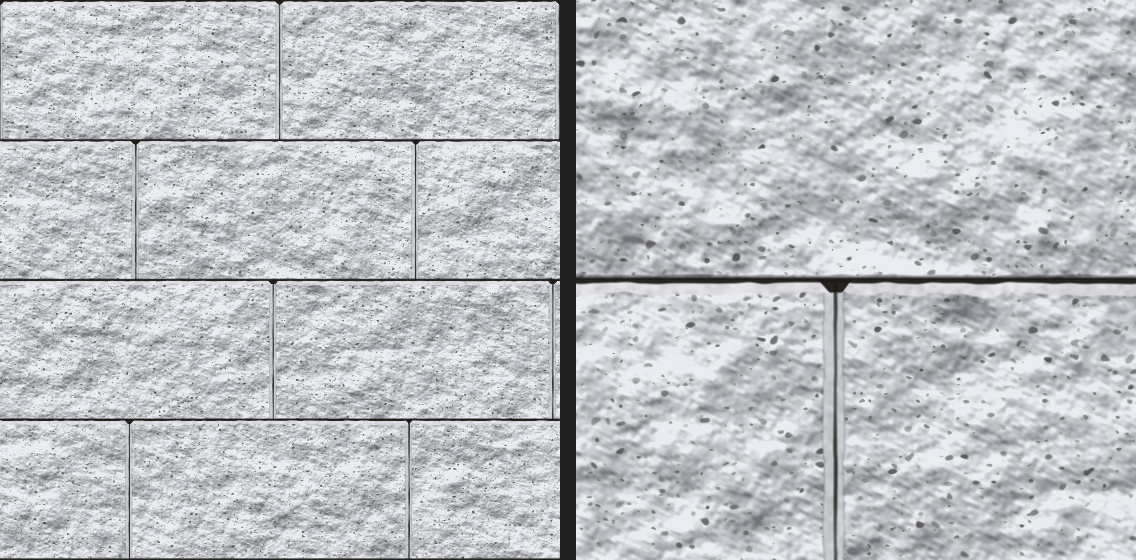
Left: the whole. Right: its middle third, enlarged.
This texture is drawn by a three.js fragment shader. Its source:

```glsl
// Wall of pale split-face stone blocks in running bond with thin dark joints.
varying vec2 vUv;

const float ROWS = 4.008;         // courses over the canvas height
const float BLOCK_WIDTH = 0.4995;
const float SOFT = 0.0009;        // edge smoothing in canvas units

const vec3 LIGHT_STONE = vec3(0.915, 0.925, 0.945);
const vec3 SHADED_STONE = vec3(0.44, 0.45, 0.47);
const vec3 LIP = vec3(0.88, 0.875, 0.89);
const vec3 CHAMFER = vec3(0.78, 0.795, 0.81);
const vec3 SPECK = vec3(0.27, 0.265, 0.27);
const vec3 JOINT = vec3(0.11, 0.10, 0.09);

float hash(vec2 p) {
  vec3 q = fract(vec3(p.xyx) * 0.1031);
  q += dot(q, q.yzx + 33.33);
  return fract((q.x + q.y) * q.z);
}

float noise(vec2 p) {
  vec2 i = floor(p);
  vec2 f = fract(p);
  f = f * f * (3.0 - 2.0 * f);
  float low = mix(hash(i), hash(i + vec2(1.0, 0.0)), f.x);
  float high = mix(hash(i + vec2(0.0, 1.0)), hash(i + 1.0), f.x);
  return mix(low, high, f.y);
}

// Rough height field; each octave turns to avoid aligned streaks.
float stoneHeight(vec2 p) {
  p = mat2(0.95, 0.31, -0.31, 0.95) * p * vec2(18.0, 25.0);
  float height = 0.0;
  float amplitude = 0.5;
  for (int i = 0; i < 5; i++) {
    height += amplitude * noise(p);
    p = mat2(1.90, 0.87, -0.87, 1.90) * p + 7.3;
    amplitude *= 0.61;
  }
  return height;
}

// Mineral grains of uneven outline, at most one per grid cell.
float specks(vec2 p, float cells, float density) {
  vec2 g = p * cells;
  g += 0.35 * vec2(noise(g * 1.7), noise(g * 1.7 + 31.0));
  vec2 id = floor(g);
  float present = step(hash(id + 3.7), density);
  vec2 center = 0.35 + 0.3 * vec2(hash(id + 11.0), hash(id + 23.0));
  vec2 d = (fract(g) - center) * vec2(0.85, 1.15);
  float radius = mix(0.11, 0.25, hash(id + 41.0));
  float disc = 1.0 - smoothstep(radius - 0.08, radius + 0.10, length(d));
  return present * disc * mix(0.35, 1.0, hash(id + 57.0));
}

// Coverage of the region where a distance is below an edge.
float below(float d, float edge) {
  return 1.0 - smoothstep(edge - SOFT, edge + SOFT, d);
}

vec3 stoneColor(vec2 p, vec2 block) {
  vec2 q = p + 5.0 * vec2(hash(block + 2.0), hash(block + 9.0));
  // Light from above: a short step shows grit, a long one shows ledges.
  float height = stoneHeight(q);
  float grit = height - stoneHeight(q + vec2(-0.0012, 0.0026));
  float ledges = height - stoneHeight(q + vec2(-0.0050, 0.0090));
  float patches = noise(q * vec2(9.0, 14.0)) + noise(q * vec2(26.0, 40.0)) - 1.0;
  float tone = 0.73 + 4.2 * grit + 0.75 * ledges + 0.14 * patches;
  tone += 0.04 * (hash(block) - 0.5);
  vec3 color = mix(SHADED_STONE, LIGHT_STONE, clamp(tone, 0.0, 1.0));
  float grains = max(specks(q, 120.0, 0.16), 0.75 * specks(q + 1.7, 210.0, 0.13));
  return mix(color, SPECK, grains * 0.85);
}

void main() {
  // Block layout: alternate courses shift by half a block, plus a slow drift.
  float y = vUv.y * ROWS - 0.004;
  float row = floor(y);
  float shift = 0.231 + 0.0058 * row + 0.251 * mod(row, 2.0);
  float x = (vUv.x - shift) / BLOCK_WIDTH;
  vec2 block = vec2(floor(x), row) + 20.0;

  // Distances to the block edges; side is signed around the nearest joint.
  float fromBottom = fract(y) / ROWS;
  float fromTop = (1.0 - fract(y)) / ROWS;
  float side = (fract(x + 0.5) - 0.5) * BLOCK_WIDTH;
  vec2 jointId = vec2(floor(x + 0.5), row) + 50.0;

  vec3 color = stoneColor(vUv, block);
  float chipX = noise(vec2(vUv.x * 110.0, row * 7.0)) - 0.5;
  float chipY = noise(vec2(jointId.x * 13.0, vUv.y * 110.0)) - 0.5;
  float grain = 0.93 + 0.13 * noise(vUv * 260.0);

  // Smooth chamfers beside the vertical joints, with a faint outer crease.
  float reach = (side < 0.0 ? 0.0070 : 0.0048) + 0.0014 * chipY;
  float crease = below(abs(abs(side) - reach), 0.0006);
  color = mix(color, CHAMFER * grain, 0.88 * below(abs(side), reach));
  color *= 1.0 - 0.14 * crease;

  // Bright upper lip and shaded lower edge.
  float lip = below(fromTop, 0.0085 + 0.0035 * chipX);
  color = mix(color, LIP * grain, 0.85 * lip);
  color *= 1.0 - 0.40 * below(fromBottom, 0.0028 + 0.001 * chipX);

  // Dark joints, slightly uneven along their length.
  float wear = noise(vec2(jointId.x * 5.0, vUv.y * 35.0));
  float upright = below(abs(side + 0.0004 * chipY), 0.0009 + 0.0004 * wear);
  color = mix(color, JOINT, upright * mix(0.65, 0.95, wear));
  float bed = max(below(fromBottom, 0.0014), below(fromTop, 0.0019 + 0.0014 * chipX));
  color = mix(color, JOINT, 0.95 * bed);

  // Chipped corners open a small dark notch above each vertical joint.
  float notchSize = mix(0.005, 0.0105, hash(jointId));
  float notch = below(abs(side) + 0.9 * fromTop + 0.003 * chipX, notchSize);
  color = mix(color, JOINT, 0.95 * notch * below(fromTop, 0.0075));

  gl_FragColor = vec4(color, 1.0);
}
```
